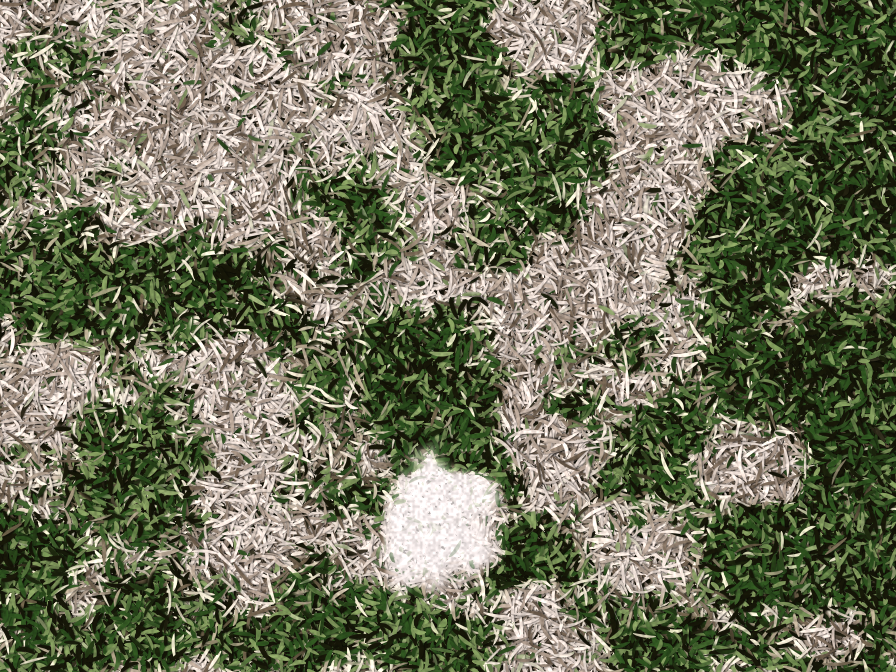
A Shadertoy shader for this texture:

```glsl
// Patchy lawn seen from above: dry straw and green blades over dark soil.

const vec3 SOIL = vec3(0.08, 0.08, 0.03);
const vec3 BROWN = vec3(0.40, 0.35, 0.28);
const vec3 TAN = vec3(0.66, 0.61, 0.54);
const vec3 CREAM = vec3(0.91, 0.88, 0.82);
const vec3 GREEN = vec3(0.17, 0.30, 0.12);
const vec3 PALE_GREEN = vec3(0.48, 0.56, 0.36);

vec4 hash4(vec3 v) {
    vec4 q = fract(v.xyzx * vec4(0.1031, 0.1030, 0.0973, 0.1099));
    q += dot(q, q.wzxy + 33.33);
    return fract((q.xxyz + q.yzzw) * q.zywx);
}

float noise(vec2 p) {
    vec2 i = floor(p), f = fract(p);
    f = f * f * (3.0 - 2.0 * f);
    float a = hash4(vec3(i, 7.0)).x;
    float b = hash4(vec3(i + vec2(1, 0), 7.0)).x;
    float c = hash4(vec3(i + vec2(0, 1), 7.0)).x;
    float d = hash4(vec3(i + vec2(1, 1), 7.0)).x;
    return mix(mix(a, b, f.x), mix(c, d, f.x), f.y);
}

float fbm(vec2 p) {
    float sum = 0.0, amp = 0.5;
    for (int i = 0; i < 4; i++) {
        sum += amp * noise(p);
        p = mat2(1.6, 1.2, -1.2, 1.6) * p + 5.3;
        amp *= 0.5;
    }
    return sum / 0.9375;
}

vec3 strawColor(float t) {
    vec3 c = mix(SOIL, BROWN, smoothstep(0.0, 0.09, t));
    c = mix(c, TAN, smoothstep(0.16, 0.32, t));
    return mix(c, CREAM, smoothstep(0.44, 0.66, t));
}

vec3 grassColor(float t) {
    vec3 c = mix(SOIL, GREEN, smoothstep(0.18, 0.38, t));
    return mix(c, PALE_GREEN, smoothstep(0.56, 0.78, t));
}

void mainImage(out vec4 fragColor, in vec2 fragCoord) {
    vec2 p = fragCoord / iResolution.y;
    float soft = 0.7 / iResolution.y;

    // Green clumps, thicker along the right, with one sunlit bare spot
    float spotDist = length((p - vec2(0.66, 0.22)) * vec2(1.0, 0.8));
    spotDist += 0.09 * (fbm(p * 22.0) - 0.5);
    float bare = 1.0 - smoothstep(0.035, 0.10, spotDist);
    float right = smoothstep(0.95, 1.33, p.x + 0.1 * noise(p * 6.0));
    float clump = fbm(p * vec2(6.5, 7.5) + 3.7) + 0.2 * right - 0.35 * bare;
    float green = smoothstep(0.40, 0.64, clump);
    float light = 0.22 * (fbm(p * 5.0 + 31.0) - 0.5) + 0.12 * (0.5 - green);
    light += 0.5 * bare - 0.06 * right;

    // Soil with crumbs of litter
    vec3 col = mix(SOIL, BROWN, smoothstep(0.35, 0.8, noise(p * 140.0)));

    // Stacked layers of short curved blades, one in each grid cell
    const float CELL = 0.027;
    for (int layer = 0; layer < 20; layer++) {
        float z = float(layer);
        vec2 g = p / CELL + z * vec2(0.37, 0.71) + 20.0;
        vec2 id = floor(g);
        for (int k = 0; k < 9; k++) {
            vec2 cell = id + vec2(k % 3 - 1, k / 3 - 1);
            vec4 r = hash4(vec3(cell, z + 1.0));
            vec4 s = hash4(vec3(cell, z + 61.0));
            vec2 d = (g - cell - r.xy) * CELL;
            float ang = r.z * 3.1416;
            vec2 q = vec2(cos(ang) * d.x + sin(ang) * d.y,
                          cos(ang) * d.y - sin(ang) * d.x);

            float isGreen = smoothstep(-0.04, 0.04, 0.06 + 0.88 * green - r.w);
            float halfLen = CELL * mix(0.35 + 0.55 * s.x, 0.25 + 0.4 * s.x, isGreen);
            float u = q.x / halfLen;
            if (abs(u) > 1.0) continue;
            q.y += (s.y - 0.5) * 0.008 * u * u;
            float w = mix(0.0017 + 0.0012 * s.w, 0.0024 + 0.0014 * s.w, isGreen);
            w *= sqrt(1.0 - u * u);

            // Thin cast shadow, then the blade itself
            float shade = 1.0 - smoothstep(w - soft, w + 0.0022, abs(q.y + 0.0012));
            col *= 1.0 - 0.28 * shade * (1.0 - bare);
            float tone = s.z + light;
            vec3 blade = mix(strawColor(tone + 0.04), grassColor(tone), isGreen);
            blade *= 0.92 + 0.2 * s.w;
            float mask = 1.0 - smoothstep(w - soft, w + soft, abs(q.y));
            col = mix(col, blade, mask);
        }
    }

    // Sun bleaching, pinkish dry areas and fine grain
    col = mix(col, vec3(0.98, 0.98, 0.96), 0.7 * bare);
    col *= mix(vec3(1.02, 0.99, 1.02), vec3(1.0, 1.01, 0.95), green);
    col *= 0.88 + 0.24 * noise(p * 260.0);
    fragColor = vec4(clamp(col, 0.0, 1.0), 1.0);
}
```
